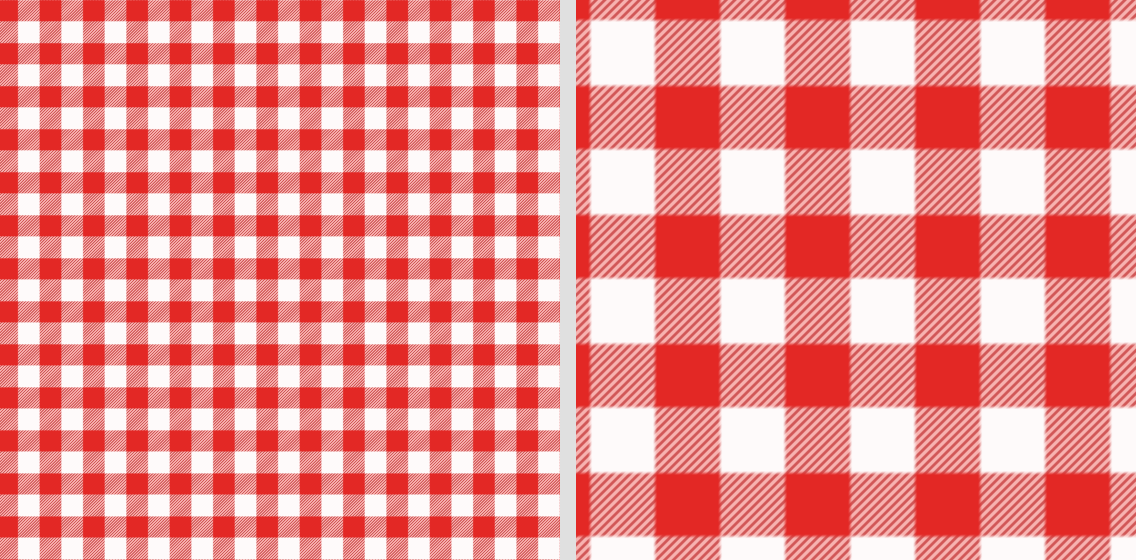
Left, the full canvas; right, a detail of the centre.
This pattern is drawn by a three.js fragment shader. Its source:

```glsl
// Red and white gingham cloth: red columns cross red rows, solid red where
// both meet, white where neither runs, and a fine diagonal twill where
// only one runs. Each repeat is one band and one gap in both directions.

#define REPEATS vec2(12.92, 13.017)     // repeats across and up
#define BAND_CENTER vec2(0.165, 0.768)  // band middle, in repeats
#define BAND_HALF vec2(0.25, 0.245)     // half band width, in repeats
#define EDGE_SOFT 0.02                  // band edge softness, in repeats
#define TWILL_LINES 15.0                // diagonal lines per repeat
#define TWILL_BIAS 0.12                 // above 0 widens the light lines
#define WHITE vec3(0.995, 0.98, 0.98)
#define RED vec3(0.89, 0.155, 0.145)
#define TWILL_DARK vec3(0.82, 0.34, 0.34)
#define TWILL_LIGHT vec3(0.97, 0.70, 0.69)

varying vec2 vUv;

const float TAU = 6.2831853;

// Coverage of the red columns (x) and red rows (y)
vec2 bandCoverage(vec2 cloth) {
  vec2 fromCenter = abs(fract(cloth - BAND_CENTER + 0.5) - 0.5);
  return 1.0 - smoothstep(BAND_HALF - EDGE_SOFT, BAND_HALF + EDGE_SOFT, fromCenter);
}

// Soft diagonal threads rising to the right
vec3 twillColor(vec2 cloth) {
  float wave = sin(TAU * TWILL_LINES * (cloth.x - cloth.y));
  float light = smoothstep(-0.8, 0.8, wave + TWILL_BIAS);
  return mix(TWILL_DARK, TWILL_LIGHT, light);
}

void main() {
  vec2 cloth = vUv * REPEATS;
  vec2 band = bandCoverage(cloth);
  vec3 twill = twillColor(cloth);

  // Cross the columns with the rows
  vec3 gapRow = mix(WHITE, twill, band.x);
  vec3 redRow = mix(twill, RED, band.x);
  gl_FragColor = vec4(mix(gapRow, redRow, band.y), 1.0);
}
```
